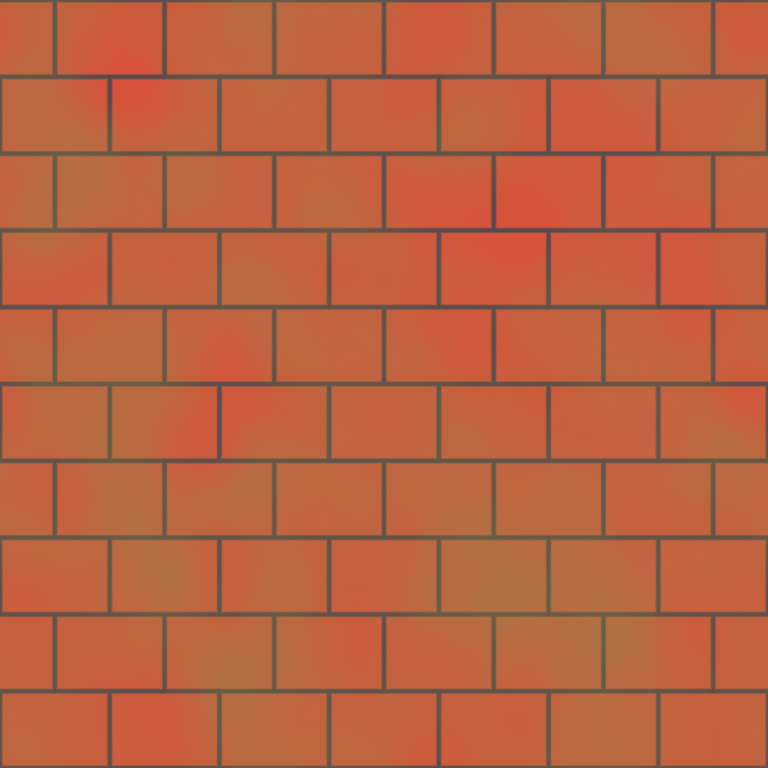
Write a Shadertoy shader that draws this texture.

```glsl
// Running-bond brick wall, 7 bricks by 10 courses, with thin soft mortar joints.
// Wrapped cellular blobs in three sizes shift the clay between olive and red,
// and tint the mortar along with it.

const float TAU = 6.2831853;

vec3 hash3(vec2 p) {
    vec3 q = fract(p.xyx * vec3(0.1031, 0.1030, 0.0973));
    q += dot(q, q.yxz + 33.33);
    return fract((q.xxy + q.yzz) * q.zyx);
}

// Signed soft blobs, one per cell, wrapping after "cells" cells
float blobs(vec2 uv, float cells, float seed) {
    vec2 p = uv * cells;
    vec2 cell = floor(p);
    float sum = 0.0;
    for (int j = -1; j <= 1; j++) {
        for (int i = -1; i <= 1; i++) {
            vec2 id = cell + vec2(i, j);
            vec3 rnd = hash3(mod(id, cells) + seed);
            vec2 offset = p - id - rnd.xy;
            float falloff = max(1.0 - dot(offset, offset), 0.0);
            sum += (2.0 * rnd.z - 1.0) * falloff * falloff;
        }
    }
    return sum;
}

// Distance to the nearest joint centre line, in canvas units
float jointDistance(vec2 uv) {
    vec2 p = uv * vec2(7.0, 10.0);
    p.x += 0.5 * mod(floor(p.y), 2.0);
    vec2 f = fract(p);
    vec2 d = min(f, 1.0 - f) / vec2(7.0, 10.0);
    return min(d.x, d.y);
}

void mainImage(out vec4 fragColor, in vec2 fragCoord) {
    vec2 uv = fragCoord / iResolution.xy;

    // Stain: negative is olive, positive is red
    vec2 region = cos(TAU * (uv - vec2(0.68, 0.62)));
    float stain = 0.12 * (region.x + region.y)
                + 0.55 * blobs(uv, 7.0, 17.0)
                + 0.45 * blobs(uv, 12.0, 53.0)
                + 0.06 * blobs(uv, 40.0, 91.0);
    stain = clamp(stain, -1.0, 1.1);

    // Clay and mortar, each with its own response to the stain
    vec3 clay = vec3(0.752, 0.395, 0.248) + stain * vec3(0.085, -0.062, -0.012);
    vec3 mortar = vec3(0.385, 0.335, 0.285) + stain * vec3(-0.045, -0.045, 0.02);

    // Soft joint, never sharper than a pixel
    float soft = max(0.0018, 0.6 / iResolution.y);
    float joint = 1.0 - smoothstep(0.003 - soft, 0.003 + soft, jointDistance(uv));

    fragColor = vec4(mix(clay, mortar, joint), 1.0);
}
```
